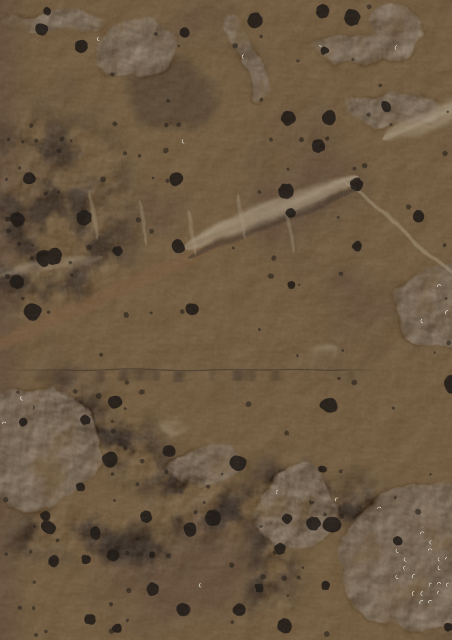
This texture is drawn by a Shadertoy shader. Its source:

```glsl
// Weathered ochre wall: flaking grey plaster, dark grime and pits, pale diagonal creases.

const vec3 OCHRE = vec3(.445, .363, .258);
const vec3 UMBER = vec3(.385, .308, .24);
const vec3 PLASTER = vec3(.468, .408, .345);
const vec3 GRIME = vec3(.235, .195, .165);
const vec3 PIT = vec3(.13, .11, .095);
const vec3 CREAM = vec3(.64, .58, .49);
const vec3 RUST = vec3(.48, .365, .255);
const vec3 GLOSS = vec3(.82, .81, .77);

// Plaster flakes: centre, radii
const vec4 FLAKES[10] = vec4[10](
    vec4(.62, .95, .042, .042), vec4(.545, .925, .055, .02),
    vec4(.21, .922, .058, .042), vec4(.08, .963, .075, .018),
    vec4(.61, .828, .075, .024), vec4(.7, .52, .085, .062),
    vec4(.66, .13, .13, .115), vec4(.32, .27, .055, .03),
    vec4(.46, .205, .06, .065), vec4(.05, .3, .105, .095));

vec2 hash2(vec2 p) {
    vec3 q = fract(p.xyx * vec3(.1031, .103, .0973));
    q += dot(q, q.yzx + 33.33);
    return fract((q.xx + q.yz) * q.zy);
}

float corner(vec2 cell, vec2 f, vec2 o) {
    return dot(hash2(cell + o) * 2. - 1., f - o);
}

float gradientNoise(vec2 p) {
    vec2 i = floor(p), f = fract(p), u = f * f * (3. - 2. * f);
    return mix(mix(corner(i, f, vec2(0)), corner(i, f, vec2(1, 0)), u.x),
               mix(corner(i, f, vec2(0, 1)), corner(i, f, vec2(1)), u.x), u.y);
}

float fbm(vec2 p) {
    float sum = 0., amp = 1.;
    for (int k = 0; k < 5; k++) {
        sum += amp * gradientNoise(p);
        p = mat2(1.6, 1.2, -1.2, 1.6) * p + 7.3;
        amp *= .5;
    }
    return sum;
}

float ellipse(vec2 p, vec2 centre, vec2 radii) {
    return (length((p - centre) / radii) - 1.) * min(radii.x, radii.y);
}

// Distance to a segment, and position along it
vec2 segment(vec2 p, vec2 a, vec2 b) {
    vec2 d = b - a;
    float h = clamp(dot(p - a, d) / dot(d, d), 0., 1.);
    return vec2(length(p - a - d * h), h);
}

// Soft stroke that thins toward both ends
float stroke(vec2 p, vec2 a, vec2 b, float width) {
    vec2 s = segment(p, a, b);
    float w = width * (.15 + 1.7 * sqrt(s.y * (1. - s.y)));
    return 1. - smoothstep(.3 * w, w + .001, s.x);
}

float inside(float dist, float soft) { return 1. - smoothstep(-soft, soft, dist); }

// One irregular pit in some of the grid cells
float pits(vec2 p, float scale, float chance, float size) {
    vec2 g = p * scale, cell = floor(g), s = hash2(cell + 41.7);
    vec2 d = fract(g) - .3 - .4 * hash2(cell + scale);
    float radius = size * (.4 + .6 * s.x) + .05 * gradientNoise(g * 7.);
    return step(s.y, chance) * inside(length(d) - radius, .0012 * scale);
}

// Tiny bright arcs of wet gloss
float glints(vec2 p, float scale, float chance) {
    vec2 g = p * scale, r = hash2(floor(g) + 3.), d = fract(g) - .4 - .2 * r;
    float arc = smoothstep(-.2, .5, cos(atan(d.y, d.x) - 1.6 - 2. * r.x));
    return step(r.y, chance) * arc * inside(abs(length(d) - .22) - .05, .05);
}

void mainImage(out vec4 fragColor, in vec2 fragCoord) {
    vec2 p = fragCoord / iResolution.y;
    vec2 rough = vec2(fbm(p * 13.), fbm(p * 13. + 31.));
    vec2 q = p + .024 * rough, c = p + .008 * rough, e = p + .003 * rough;
    float relief = fbm(p * 24.) - fbm(p * 24. + vec2(-.1, .14));

    // Ochre ground, browner at the left edge, with a broad stain
    float brown = max(smoothstep(.05, .55, fbm(p * 5. + 4.)), 1. - smoothstep(0., .06, p.x));
    vec3 col = mix(OCHRE, UMBER, .75 * brown);
    col = mix(col, GRIME, .4 * inside(ellipse(q, vec2(.27, .85), vec2(.07, .06)), .012));

    // Grime on the left and in a branching band below
    float band = min(segment(q, vec2(.11, .37), vec2(.3, .22)).x,
                     segment(q, vec2(.27, .2), vec2(.56, .21)).x);
    band = min(band, segment(q, vec2(.42, .09), vec2(.43, .25)).x);
    band = min(band, segment(q, vec2(.06, .17), vec2(.24, .14)).x);
    float left = ellipse(q, vec2(.07, .66), vec2(.13, .15));
    float region = max(inside(band - .035, .035), .85 * inside(left, .05));
    col = mix(col, GRIME, .95 * region * smoothstep(-.22, .32, fbm(p * 17. + 2.)));

    // Plaster flakes with shaded rims
    float flake = segment(q, vec2(.37, .955), vec2(.41, .855)).x - .014;
    for (int k = 0; k < 10; k++) flake = min(flake, ellipse(q, FLAKES[k].xy, FLAKES[k].zw));
    float plaster = inside(flake, .003) * smoothstep(-.65, 0., fbm(p * 17. + 8.));
    col = mix(col, PLASTER, .85 * plaster);
    col -= .07 * exp(-abs(flake - .002) / .0025) * smoothstep(-.3, .3, rough.y);
    col += relief * (.06 + .17 * plaster + .1 * region);

    // Small pale scabs
    float scab = min(ellipse(q, vec2(.515, .435), vec2(.045, .02)),
                     ellipse(q, vec2(.27, .337), vec2(.022, .016)));
    scab = min(scab, ellipse(q, vec2(.09, .285), vec2(.016, .034)));
    col = mix(col, CREAM, .55 * inside(scab, .005) * smoothstep(-.25, .3, rough.x));

    // Horizontal crack with a stained strip under it
    float span = smoothstep(0., .1, p.x) * (1. - smoothstep(.5, .62, p.x));
    float drop = .422 + .004 * gradientNoise(p * 12.) - p.y;
    float strip = inside(abs(drop - .009) - .009, .003);
    strip *= smoothstep(-.1, .4, gradientNoise(p * vec2(45, 8)));
    col = mix(col, GRIME, span * max(.6 * inside(abs(drop) - .001, .001), .5 * strip));

    // Diagonal crease: rusty ridge, shadow and pale folds
    vec2 foldA = vec2(.29, .615), foldB = vec2(.56, .725);
    float folds = .65 + .7 * gradientNoise(vec2(p.x * 5., (p.y - .42 * p.x) * 100.));
    col = mix(col, RUST, .6 * stroke(c, vec2(-.05, .44), vec2(.38, .635), .018));
    col = mix(col, GRIME, .5 * stroke(c + vec2(-.004, .017), foldA, foldB, .01));
    float crease = max(stroke(c, foldA, foldB, .021),
                       stroke(c, vec2(.6, .785), vec2(.8, .865), .022));
    crease = max(crease, .6 * stroke(c, vec2(-.05, .57), vec2(.16, .6), .011));
    col = mix(col, CREAM, folds * crease);

    // Thin scratches
    float scratch = stroke(c, vec2(.54, .72), vec2(.73, .55), .004);
    for (float k = 0.; k < 5.; k++) {
        vec2 top = vec2(.14 + .077 * k, .7 - .03 * hash2(vec2(k, 5)).x);
        scratch = max(scratch, .7 * stroke(c, top, top + vec2(.012, -.07), .004));
    }
    col = mix(col, CREAM, .5 * scratch);

    // Pits in three sizes, gloss, then fine grain
    float pit = max(pits(e, 9., .28, .15), pits(e, 19., .08 + .2 * region, .24));
    pit = max(pit, .65 * pits(e, 48., .06 + .15 * region, .22));
    col = mix(col, PIT, .88 * pit);
    float wet = inside(ellipse(p, vec2(.65, .11), vec2(.05, .06)), .01);
    col = mix(col, GLOSS, .9 * glints(e, 75., .3 * wet + .02 * plaster));
    col += .022 * (gradientNoise(p * vec2(60, 190)) + gradientNoise(p * 230.));
    fragColor = vec4(clamp(col, 0., 1.), 1);
}
```
